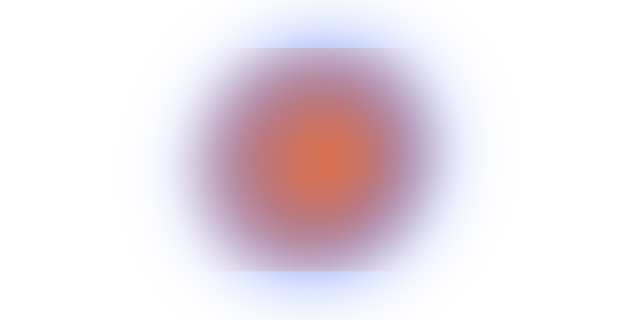
Give the GLSL for this background, as a WebGL 2 fragment shader.

```glsl
#version 300 es
precision highp float;
// A soft blue glow on white with a warm orange glow over it.
// Both are radial falloffs, slightly sheared; the orange one is cut
// by a horizontal band so that blue shows above and below it.
uniform vec2 u_resolution;
out vec4 fragColor;

// Wide bell with a flat top and a long tail
float blueGlow(vec2 p) {
  return exp(-pow(length(p) / 0.341, 2.8));
}

// Rounded bump that reaches zero at a finite radius
float orangeGlow(vec2 p) {
  float x = length(p) / 0.495;
  float bump = max(1.0 - x * x, 0.0);
  return 0.94 * bump * bump;
}

// Horizontal band with edges one pixel soft
float band(float y, float halfHeight) {
  float soft = 0.5 / u_resolution.y;
  return 1.0 - smoothstep(halfHeight - soft, halfHeight + soft, abs(y));
}

void main() {
  // Canvas heights from the centre, leaning right towards the top
  vec2 p = (gl_FragCoord.xy - 0.5 * u_resolution) / u_resolution.y;
  p -= vec2(-0.010, 0.001);
  p.x -= 0.06 * p.y;

  // The orange core sits right of its outer halo
  vec2 warm = p + vec2(0.010, 0.0);
  warm.x -= 0.035 * exp(-20.0 * dot(p, p));

  vec3 color = vec3(1.0);
  color = mix(color, vec3(0.29, 0.44, 0.98), blueGlow(p - vec2(0.005, 0.0)));
  color = mix(color, vec3(0.88, 0.45, 0.29), orangeGlow(warm) * band(p.y, 0.349));
  fragColor = vec4(color, 1.0);
}
```
